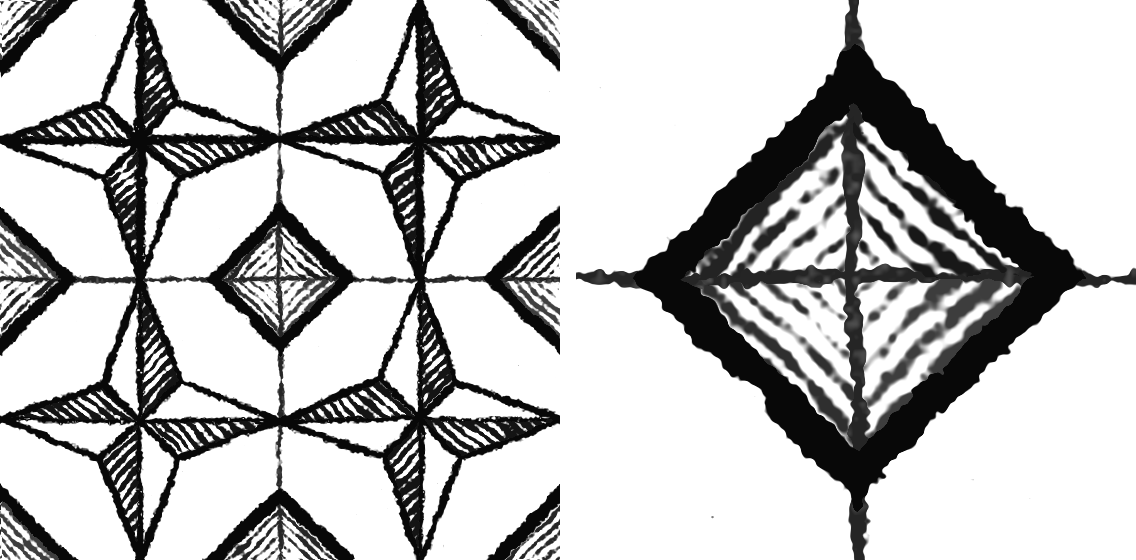
Left: the whole. Right: its middle third, enlarged.
Reproduce this pattern procedurally as a Shadertoy shader.

```glsl
// Hand-inked tiling of four-pointed compass stars and hatched diamonds, two repeats each way.

float hash(vec2 p) {
    return fract(sin(dot(p, vec2(127.1, 311.7))) * 43758.5);
}

// Value noise on an n by n lattice that wraps over the unit square
float noise(vec2 uv, float n) {
    vec2 i = floor(uv * n), f = fract(uv * n);
    f = f * f * (3.0 - 2.0 * f);
    vec2 a = mod(i, n), b = mod(i + 1.0, n);
    return mix(mix(hash(a), hash(vec2(b.x, a.y)), f.x),
               mix(hash(vec2(a.x, b.y)), hash(b), f.x), f.y);
}

float segment(vec2 p, vec2 a, vec2 b) {
    vec2 d = b - a;
    return length(p - a - d * clamp(dot(p - a, d) / dot(d, d), 0.0, 1.0));
}

void mainImage(out vec4 fragColor, in vec2 fragCoord) {
    vec2 uv = fragCoord / iResolution.xy;
    float aa = 2.0 / min(iResolution.x, iResolution.y);

    // Paper tooth and pen pressure
    float grain = mix(noise(uv, 230.0), noise(uv + 0.31, 110.0), 0.45) - 0.5;
    float blotch = noise(uv + 0.17, 36.0) - 0.5;
    float rough = 0.016 * grain + 0.007 * blotch;

    // Unsteady hand
    vec2 hand = uv;
    hand += 0.007 * (vec2(noise(uv, 10.0), noise(uv + 0.37, 10.0)) - 0.5);
    hand += 0.004 * (vec2(noise(uv + 0.13, 56.0), noise(uv + 0.71, 56.0)) - 0.5);

    // Star: fold every half arm onto one wedge
    vec2 cell = mod(floor(hand * 2.0), 2.0);
    vec2 p = fract(hand * 2.0) - 0.5;
    vec2 q = abs(p);
    bool upright = q.y > q.x;
    if (!upright) q = q.yx;
    float notch = 0.135 + 0.022 * (hash(cell * 7.0 + sign(p) * 2.0 + 3.0) - 0.5);
    vec2 inner = vec2(notch);
    float outline = min(segment(q, vec2(0.0, 0.5), inner), segment(q, vec2(0.0), inner));
    float ink = smoothstep(aa, -aa, outline - 0.0125 + rough);
    float axisWidth = mix(0.009, 0.015, cell.y) + (upright ? 0.002 : 0.0);
    float axisInk = smoothstep(aa, -aa, q.x - axisWidth + rough);
    ink = max(ink, axisInk * smoothstep(-0.42, -0.22, grain + 0.06 * cell.y));

    // Slanted hatching on the shaded half of each arm
    float inside = smoothstep(aa, -aa, q.x * (0.5 - notch) / 0.4 - notch * (0.5 - q.y) / 0.4);
    float shaded = step(0.0, p.x * p.y * (upright ? 1.0 : -1.0));
    float across = upright ? p.x - p.y : p.x + p.y;
    float strokes = sin(across * 135.0 + 6.0 * noise(uv + 0.53, 18.0) + 6.28 * hash(cell + 4.0));
    float hatch = smoothstep(-0.75, 0.1, strokes + 2.0 * blotch + 1.8 * grain);
    ink = max(ink, 0.95 * hatch * inside * shaded);

    // Diamond on every cell corner
    vec2 knot = mod(floor(hand * 2.0 + 0.5), 2.0);
    vec2 c = fract(hand * 2.0 + 0.5) - 0.5;
    float ring = abs(c.x) + abs(c.y);
    float side = hash(knot * 5.0 + sign(c) + 9.0);
    float border = abs(ring - 0.237) * 0.707;
    ink = max(ink, smoothstep(aa, -aa, border - 0.019 - 0.006 * side + rough));

    // Hatching parallel to its sides, denser towards the rim
    strokes = sin(ring * 150.0 + 4.0 * noise(uv + 0.83, 14.0) + 5.0 * side);
    float shade = strokes + 1.6 * blotch + 2.4 * grain + 7.0 * (ring - 0.14);
    hatch = smoothstep(-0.3, 0.9, shade) * mix(0.75, 0.95, side);
    ink = max(ink, hatch * step(ring, 0.237));

    // Thin grainy rules through the middle of the sheet
    vec2 rule = abs(hand - 0.5) * 2.0;
    float ruleInk = smoothstep(aa, -aa, min(rule.x, rule.y) - 0.008 + rough);
    ink = max(ink, ruleInk * (0.88 + 0.5 * min(grain + 0.1, 0.0)));

    // Stray flecks
    ink = max(ink, 0.6 * smoothstep(0.985, 1.0, noise(uv + 0.43, 90.0)));

    fragColor = vec4(vec3(mix(1.0, 0.03, clamp(ink, 0.0, 1.0))), 1.0);
}
```
